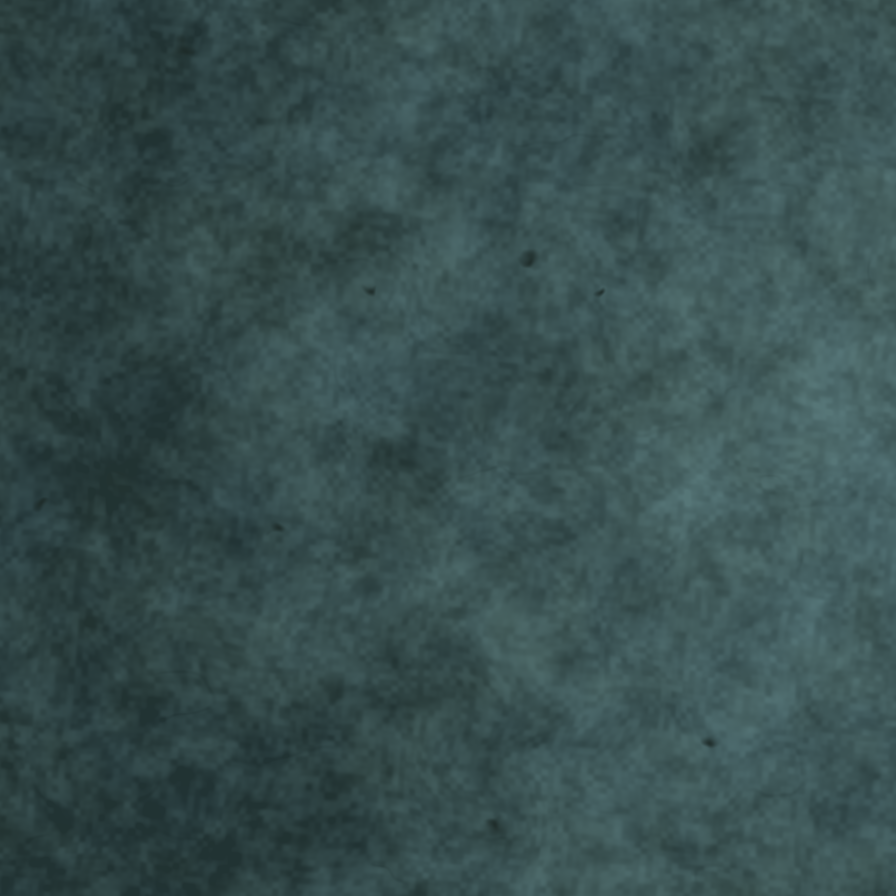
Write a WebGL 1 fragment shader that draws this texture.

```glsl
precision highp float;

uniform vec2 u_resolution;

float hash(vec2 p) {
  vec3 q = fract(p.xyx * vec3(0.1031, 0.1030, 0.0973));
  q += dot(q, q.yzx + 33.33);
  return fract((q.x + q.y) * q.z);
}

// Smooth value noise, centred on zero
float noise(vec2 p) {
  vec2 cell = floor(p);
  vec2 f = fract(p);
  f = f * f * f * (f * (f * 6.0 - 15.0) + 10.0);
  float low = mix(hash(cell), hash(cell + vec2(1.0, 0.0)), f.x);
  float high = mix(hash(cell + vec2(0.0, 1.0)), hash(cell + vec2(1.0, 1.0)), f.x);
  return mix(low, high, f.y) - 0.5;
}

// Rotated octaves of nearly equal strength, from clouds to fine grain
float mottle(vec2 p) {
  float sum = 0.0;
  float amplitude = 0.28;
  p = p * 4.0 + 7.7;
  for (int i = 0; i < 6; i++) {
    sum += amplitude * noise(p);
    p = mat2(1.62, 1.22, -1.22, 1.62) * p + 17.3;
    amplitude *= 1.025;
  }
  return sum;
}

// Short broken creases along the zero line of a noise field
float creases(vec2 p) {
  float field = noise(p * vec2(15.0, 22.0) + 41.0) + 0.3 * noise(p * 50.0 + 13.0);
  float line = 1.0 - smoothstep(0.0, 0.11, abs(field));
  return line * smoothstep(0.0, 0.3, noise(p * 9.0 + 63.0));
}

// Sparse dark pits, up to two in a cell
float pits(vec2 p) {
  vec2 grid = p * 8.0;
  vec2 cell = floor(grid);
  vec2 wobble = 0.12 * vec2(noise(p * 75.0), noise(p * 75.0 + 31.0));
  float cover = 0.0;
  for (int i = 0; i < 2; i++) {
    vec2 seed = cell + 19.0 * float(i);
    vec2 centre = 0.25 + 0.5 * vec2(hash(seed + 5.0), hash(seed + 11.0));
    vec2 offset = (fract(grid) - centre + wobble) * vec2(0.8, 1.2);
    float radius = mix(0.06, 0.13, hash(seed + 23.0));
    float spot = 1.0 - smoothstep(0.0, radius, length(offset));
    cover = max(cover, spot * step(0.9, hash(seed + 2.0)));
  }
  return cover;
}

void main() {
  vec2 uv = gl_FragCoord.xy / u_resolution;
  vec2 warp = vec2(noise(uv * 14.0 + 3.0), noise(uv * 14.0 + 29.0));
  vec2 p = uv + 0.012 * warp;

  // Light falls from the right, strongest towards the lower corner
  float slope = uv.x + 0.2 * (0.5 - uv.y) + 0.2 * noise(uv * 3.0 + 8.0);
  float tone = 0.16 + 0.54 * smoothstep(0.0, 1.05, slope);
  tone += 0.88 * mottle(p) - 0.09 * creases(p);

  vec3 deepTeal = vec3(0.155, 0.23, 0.23);
  vec3 paleTeal = vec3(0.32, 0.44, 0.445);
  vec3 color = mix(deepTeal, paleTeal, clamp(tone, -0.15, 1.1));

  // Patches drift faintly between green and blue
  float tint = noise(p * 7.0 + 50.0) + 0.8 * noise(p * 30.0 + 70.0);
  color += tint * vec3(-0.004, 0.0, 0.012);

  color = mix(color, vec3(0.11, 0.16, 0.15), 0.85 * pits(uv));
  gl_FragColor = vec4(color, 1.0);
}
```
